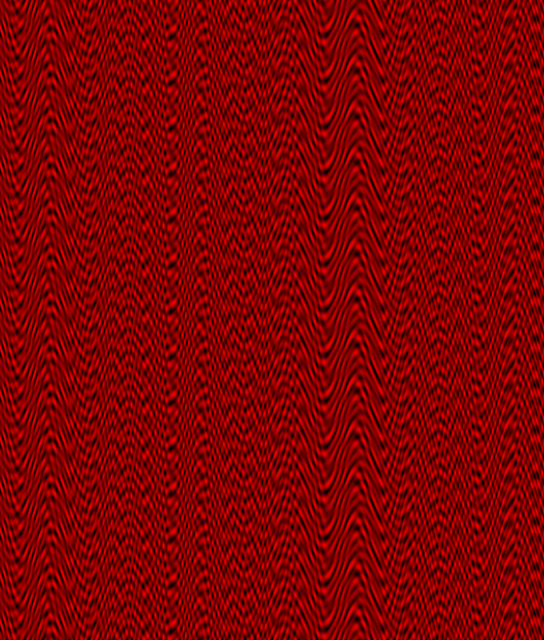
Reproduce this pattern procedurally as a WebGL 2 fragment shader.

```glsl
#version 300 es
precision highp float;
// Red woven shimmer: three sets of fine horizontal waves are sheared up and
// down by random zigzags across the width, giving steep streaks and chevrons.
// Their vertical frequencies share a factor of 14, so the weave repeats 14 times.

uniform vec2 u_resolution;
out vec4 fragColor;

float hash(float n) {
    n = fract(n * 0.1031);
    n *= n + 33.33;
    n *= n + n;
    return fract(n);
}

// Alternating high and low turning points of random height
float turningPoint(float cell, float seed) {
    float side = mod(cell, 2.0) * 2.0 - 1.0;
    return side * mix(0.45, 1.0, hash(cell + seed));
}

// Smooth zigzag through the turning points
float zigzag(float x, float seed) {
    float cell = floor(x);
    return mix(turningPoint(cell, seed), turningPoint(cell + 1.0, seed),
               smoothstep(0.0, 1.0, x - cell));
}

// One sheared wave, faded where it is too fine for the pixel grid
float wave(vec2 uv, float rows, float bends, float shear, float seed) {
    float phase = rows * uv.y + shear * zigzag(uv.x * bends + hash(seed), seed);
    float fade = 1.0 - smoothstep(0.5, 0.9, fwidth(phase));
    return fade * sin(6.2831853 * phase);
}

void main() {
    vec2 uv = gl_FragCoord.xy / u_resolution;

    // Interfering waves
    float weave = wave(uv, 42.0, 18.0, 3.2, 11.0)
                + wave(uv, 56.0, 14.0, 3.9, 47.0)
                + wave(uv, 28.0, 21.0, 2.7, 83.0);

    // Black to bright red around a mid red
    float red = clamp(0.5 + 0.155 * weave, 0.0, 1.0);
    fragColor = vec4(red, 0.0, 0.0, 1.0);
}
```
